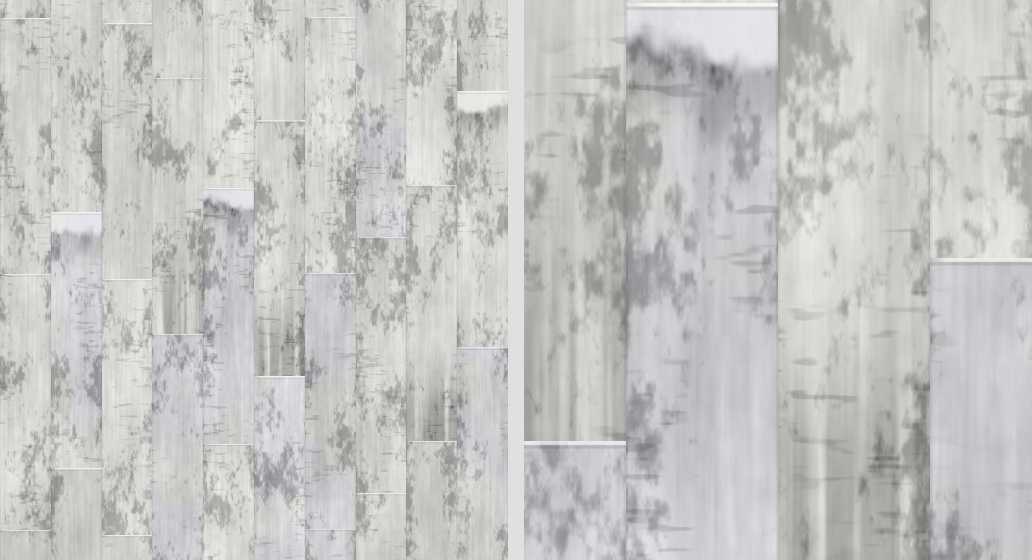
Left, the full canvas; right, a detail of the centre.
This texture is drawn by a Shadertoy shader. Its source:

```glsl
const float COLUMNS = 10.0;
const float PLANK_LENGTH = 0.457;
const float JOINT_WIDTH = 0.0022;
const vec3 WARM_TINT = vec3(1.0, 0.994, 0.978);
const vec3 LILAC_TINT = vec3(0.985, 0.975, 1.0);
const vec3 JOINT_COLOR = vec3(0.97, 0.97, 0.96);

// Distance of the first joint in each column from the top edge
const float JOINT_OFFSET[10] = float[10](
    0.032, 0.379, 0.041, 0.139, 0.335, 0.215, 0.030, 0.423, 0.330, 0.163);

float hash(vec2 p) {
    vec3 q = fract(p.xyx * 0.1031);
    q += dot(q, q.yzx + 33.33);
    return fract((q.x + q.y) * q.z);
}

float noise(vec2 p) {
    vec2 cell = floor(p);
    vec2 f = fract(p);
    f = f * f * (3.0 - 2.0 * f);
    float low = mix(hash(cell), hash(cell + vec2(1, 0)), f.x);
    float high = mix(hash(cell + vec2(0, 1)), hash(cell + vec2(1, 1)), f.x);
    return mix(low, high, f.y);
}

float fbm(vec2 p, int octaves) {
    float sum = 0.0, weight = 0.5, total = 0.0;
    for (int i = 0; i < octaves; i++) {
        sum += weight * noise(p);
        total += weight;
        weight *= 0.55;
        p = p * 2.03 + vec2(17.3, 9.1);
    }
    return sum / total;
}

// Soft-edged line of the given half width
float line(float dist, float halfWidth, float pixel) {
    return 1.0 - smoothstep(halfWidth - pixel, halfWidth + pixel, abs(dist));
}

// Fine fibres and broader bands running along the plank
float woodGrain(vec2 p) {
    float fibres = fbm(p * vec2(260.0, 14.0), 3);
    float bands = fbm(p * vec2(70.0, 5.0), 3);
    return 0.5 * fibres + 0.5 * bands - 0.5;
}

// Dark stains with ragged, speckled borders
float stains(vec2 p, float bias) {
    float broad = fbm(p * vec2(24.0, 13.0), 4);
    float speckle = fbm(p * vec2(190.0, 95.0), 3);
    return smoothstep(0.53, 0.82, broad + 0.5 * (speckle - 0.5) + bias);
}

// Short saw marks across the plank, gathered in patches
float sawMarks(vec2 p) {
    float marks = smoothstep(0.62, 0.82, fbm(p * vec2(45.0, 190.0), 2));
    return marks * smoothstep(0.48, 0.68, noise(p * vec2(18.0, 10.0)));
}

float plankTone(vec2 p, float shade, float side) {
    float cloud = fbm(p * vec2(15.0, 8.0) + 41.0, 4) - 0.5;
    float mottle = fbm(p * vec2(120.0, 70.0) + 7.0, 3) - 0.5;
    float edgeWear = 0.07 * smoothstep(0.25, 0.5, abs(side - 0.5));
    float tone = 0.838 + 0.045 * (shade - 0.5);
    tone += 0.16 * cloud + 0.06 * mottle + 0.17 * woodGrain(p);
    return tone - 0.2 * stains(p, edgeWear - 0.02) - 0.1 * sawMarks(p);
}

// Bleached top end with a smudge below it
float paleEnd(float tone, vec2 p, float depth) {
    float ragged = depth + 0.05 * (fbm(p * vec2(45.0, 25.0), 3) - 0.5);
    float smudge = smoothstep(0.025, 0.045, ragged) * (1.0 - smoothstep(0.045, 0.085, ragged));
    tone -= 0.17 * smudge * (0.4 + noise(p * vec2(60.0, 25.0)));
    return mix(tone, 0.93, 0.85 * (1.0 - smoothstep(0.022, 0.042, ragged)));
}

// Dark streaks at the bottom end
float streakedEnd(float tone, vec2 p, float along) {
    float streak = fbm(p * vec2(95.0, 3.0) + 23.0, 3);
    return tone - 0.19 * smoothstep(0.62, 0.92, along) * smoothstep(0.3, 0.7, streak);
}

void mainImage(out vec4 fragColor, in vec2 fragCoord) {
    vec2 uv = fragCoord / iResolution.xy;
    float pixel = 1.0 / iResolution.y;
    float aspect = iResolution.x / iResolution.y;

    // Plank layout
    float columnPos = uv.x * COLUMNS;
    int column = int(clamp(floor(columnPos), 0.0, COLUMNS - 1.0));
    float side = fract(columnPos);
    float rowPos = (1.0 - uv.y - JOINT_OFFSET[column]) / PLANK_LENGTH;
    float row = floor(rowPos);
    float along = fract(rowPos);
    vec2 plankId = vec2(float(column), row + 5.0);
    float shade = hash(plankId + 3.7);
    float columnWidth = aspect / COLUMNS;
    vec2 p = vec2(side * columnWidth, along * PLANK_LENGTH) + plankId * vec2(1.37, 2.11);

    // Wood surface and worn ends
    float tone = plankTone(p, shade, side);
    bool middleRow = row == 0.0;
    if (middleRow && (column == 1 || column == 4 || column == 9))
        tone = paleEnd(tone, p, along * PLANK_LENGTH);
    if (middleRow && (column == 3 || column == 5 || column == 8))
        tone = streakedEnd(tone, p, along);
    float lilac = step(0.7, hash(plankId + 11.3)) * smoothstep(0.35, 0.65, fbm(p * 11.0, 3));
    vec3 color = tone * mix(WARM_TINT, LILAC_TINT, lilac);

    // Long seams and bright end joints
    float seamDist = (0.5 - abs(side - 0.5)) * columnWidth;
    color *= 1.0 - 0.07 * line(seamDist, 0.0012, pixel);
    float jointDist = along * PLANK_LENGTH;
    float jointStrength = mix(0.35, 0.9, hash(plankId + 29.1)) * smoothstep(0.0, 0.15, side);
    color *= 1.0 - 0.1 * line(jointDist - 1.5 * JOINT_WIDTH, 0.5 * JOINT_WIDTH, pixel);
    color = mix(color, JOINT_COLOR, jointStrength * line(jointDist, JOINT_WIDTH, pixel));

    fragColor = vec4(clamp(color, 0.0, 1.0), 1.0);
}
```
